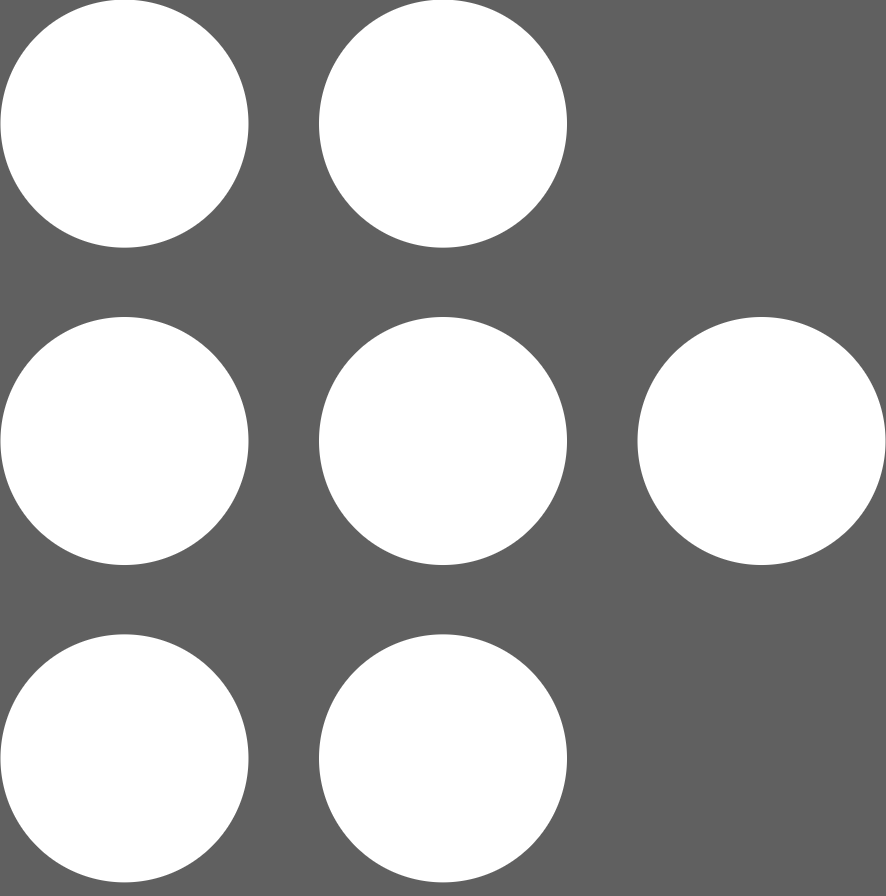
Reproduce this background procedurally as a WebGL 2 fragment shader.

```glsl
#version 300 es
precision highp float;

// Flat grey ground with a three by three grid of white discs,
// lacking the upper and lower discs of the right column.
// Each point is folded to its nearest grid cell and tested against one disc.

#define GROUND_COLOR vec3(0.378)
#define DISC_COLOR vec3(1.0)
#define DISC_RADIUS 0.1384
#define GRID_SPACING vec2(0.3555, 0.3542)
#define GRID_CENTER_Y 0.5078

uniform vec2 u_resolution;
out vec4 fragColor;

// The grid holds the left and middle columns, plus the right column's middle disc.
bool hasDisc(vec2 cell) {
    return cell.x < 0.5 || abs(cell.y) < 0.5;
}

void main() {
    // Canvas-height units, measured from the middle disc.
    float pixel = 1.0 / u_resolution.y;
    vec2 gridCenter = vec2(0.5 * u_resolution.x * pixel, GRID_CENTER_Y);
    vec2 p = gl_FragCoord.xy * pixel - gridCenter;

    // Nearest cell, limited to the three rows and columns.
    vec2 cell = clamp(round(p / GRID_SPACING), -1.0, 1.0);
    float edge = length(p - cell * GRID_SPACING) - DISC_RADIUS;

    // Disc coverage with a one-pixel soft edge.
    float coverage = clamp(0.5 - edge / pixel, 0.0, 1.0);
    if (!hasDisc(cell)) coverage = 0.0;

    fragColor = vec4(mix(GROUND_COLOR, DISC_COLOR, coverage), 1.0);
}
```
